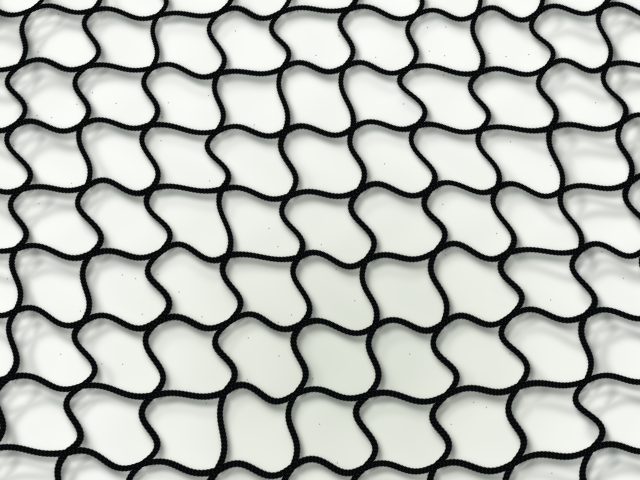
Reproduce this pattern procedurally as a Shadertoy shader.

```glsl
// Draws a slack black cord net over a pale floor with soft, layered shadows.

const float TAU = 6.2831853;

float hash(vec2 p) {
    p = fract(p * vec2(0.1031, 0.1137));
    p += dot(p, p.yx + 33.3);
    return fract((p.x + p.y) * p.x * 47.0);
}

// Column and row coordinates; knots lie at whole numbers, rows count downward.
vec2 netCoords(vec2 p) {
    float sag = (1.0 - p.y) * (0.02 - 0.1 * (p.x - 0.65) * (p.x - 0.65));
    float depth = 1.0 - p.y - sag - 0.026;
    depth += 0.006 * sin(p.x * 11.0 + p.y * 7.0) + 0.003 * sin(p.x * 23.0 - p.y * 15.0);
    float row = (sqrt(0.01293 + 0.01112 * depth) - 0.1137) / 0.00556;
    float middle = 0.606 + 0.02 * sin((row - 3.0) * 0.8);
    float drift = 0.005 * sin(p.y * 17.0 + p.x * 8.0) + 0.003 * sin(p.y * 29.0 - p.x * 13.0);
    return vec2((p.x - middle + drift) / (0.133 + 0.0031 * row), row);
}

// Distance to one family of S-curved cords, in units of a cell.
float cordDistance(float across, float along, float sway, float seed) {
    float strand = round(across);
    float bend = sway * (0.45 + 1.1 * hash(vec2(strand + 31.0, floor(along) + seed)));
    float slope = TAU * bend * cos(TAU * along);
    float offset = across - strand + bend * sin(TAU * along);
    return abs(offset) / sqrt(1.0 + slope * slope);
}

// x: distance to the net, y: position along the nearest cord, z: knot closeness.
vec3 net(vec2 p) {
    vec2 g = netCoords(p);
    float cellWidth = 0.133 + 0.0031 * g.y;
    float cellHeight = 0.1137 + 0.00556 * g.y;
    float weft = cordDistance(g.y, g.x, 0.07, 17.0) * cellHeight;
    float warp = cordDistance(g.x, g.y, 0.105, 53.0) * cellWidth;
    float knot = exp(-dot(vec2(weft, warp), vec2(weft, warp)) / 0.00012);
    return vec3(min(weft, warp), weft < warp ? g.x : g.y, knot);
}

// Sparse dust from jittered cells.
float dust(vec2 p) {
    vec2 cell = floor(p * 22.0);
    vec2 spot = 0.2 + 0.6 * vec2(hash(cell + 5.0), hash(cell + 71.0));
    float size = 0.06 * step(0.82, hash(cell + 137.0));
    return size * 4.0 * (1.0 - smoothstep(0.0, size + 0.001, length(fract(p * 22.0) - spot)));
}

vec3 floorColor(vec2 p) {
    vec2 q = (p - vec2(0.74, 0.24)) / vec2(0.42, 0.38);
    vec3 color = mix(vec3(0.975, 0.985, 0.965), vec3(0.865, 0.885, 0.84), exp(-dot(q, q)));
    color += 0.006 * sin(p.x * 31.0 + 3.0 * sin(p.y * 19.0));
    return color * (1.0 - dust(p));
}

// Shadows spread farther apart toward the loose sides of the net.
float shadows(vec2 p) {
    float loose = smoothstep(0.25, 0.7, abs(p.x - 0.66));
    float light = 1.0;
    for (int i = 0; i < 3; i++) {
        float layer = float(i);
        vec2 shift = vec2(0.009, -0.015) + layer * vec2(0.011, -0.014) * (0.4 + loose);
        shift += 0.005 * layer * sin(p.yx * 16.0 + layer * 2.1);
        float blur = 0.0075 + 0.002 * layer;
        float d = net(p - shift).x / blur;
        float strength = i == 0 ? 0.24 : mix(0.05, 0.14, loose);
        light *= 1.0 - strength * exp(-d * d);
    }
    float contact = net(p - vec2(0.003, -0.004)).x / 0.009;
    return light * (1.0 - 0.3 * exp(-contact * contact));
}

void mainImage(out vec4 fragColor, in vec2 fragCoord) {
    vec2 p = fragCoord / iResolution.y;
    float pixel = 1.0 / iResolution.y;

    vec3 color = floorColor(p);
    float light = shadows(p);
    color *= vec3(light, mix(light, 1.0, 0.03), light * 0.985 + 0.015);

    // Twisted cord, thicker near the lower edge and at the knots.
    vec3 cord = net(p);
    float twist = sin(cord.y * 125.0 + cord.x * 500.0);
    float radius = mix(0.0064, 0.0047, p.y) + 0.0014 * cord.z + 0.0004 * twist;
    float sheen = smoothstep(0.4, 1.0, twist) * (1.0 - smoothstep(0.0, radius, cord.x));
    vec3 cordColor = mix(vec3(0.025, 0.035, 0.037), vec3(0.14, 0.15, 0.14), 0.6 * sheen);
    float cover = 1.0 - smoothstep(radius - pixel, radius + pixel, cord.x);
    fragColor = vec4(mix(color, cordColor, cover), 1.0);
}
```
